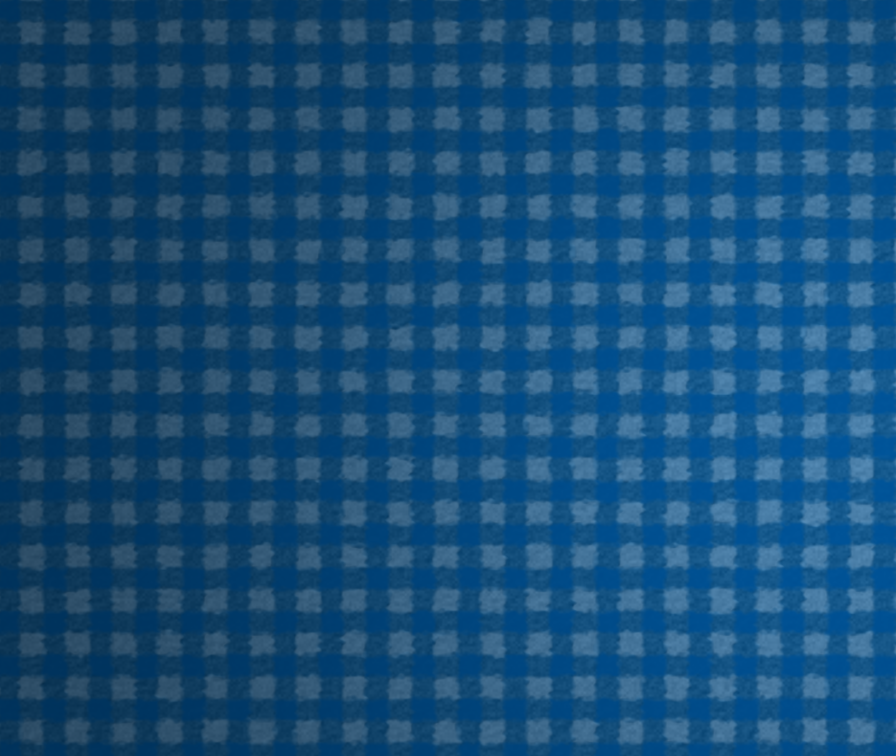
A Shadertoy shader for this pattern:

```glsl
const vec2 REPEATS = vec2(19.44, 17.28);     // checks across and down
const vec2 FIRST_CENTER = vec2(0.684, 0.56); // first light check, in repeats
const float BAND_WIDTH = 0.51;               // share of each repeat
const float BAND_SOFTNESS = 0.065;
const vec3 DARK_BLUE = vec3(0.00, 0.33, 0.60);
const vec3 MID_BLUE = vec3(0.085, 0.355, 0.56);
const vec3 PALE_BLUE = vec3(0.295, 0.505, 0.67);
const vec2 LIGHT_CENTER = vec2(0.94, 0.42);
const vec2 LIGHT_STRETCH = vec2(1.0, 0.80);
const float LIGHT_REACH = 0.98;
const float MIN_LIGHT = 0.60;
const float RIPPLE_SCALE = 150.0;            // glass ripples per canvas height
const float RIPPLE_WARP = 0.09;              // shift in repeats
const float WAVE_SCALE = 36.0;
const float WAVE_WARP = 0.045;
const float GRAIN_SCALE = 300.0;
const float RELIEF = 0.075;
const float GRAIN = 0.045;

float hash(vec2 p) {
    return fract(sin(dot(p, vec2(127.1, 311.7))) * 43758.5453);
}

float noise(vec2 p) {
    vec2 i = floor(p);
    vec2 f = fract(p);
    f = f * f * (3.0 - 2.0 * f);
    return mix(mix(hash(i), hash(i + vec2(1.0, 0.0)), f.x),
               mix(hash(i + vec2(0.0, 1.0)), hash(i + 1.0), f.x), f.y);
}

vec2 noise2(vec2 p) {
    return vec2(noise(p), noise(p + 37.3)) - 0.5;
}

// Coverage of the vertical and horizontal pale bands
vec2 bands(vec2 cell, vec2 pixel) {
    vec2 offset = abs(fract(cell - FIRST_CENTER + 0.5) - 0.5);
    vec2 soft = vec2(BAND_SOFTNESS) + pixel;
    return 1.0 - smoothstep(0.5 * BAND_WIDTH - soft, 0.5 * BAND_WIDTH + soft, offset);
}

void mainImage(out vec4 fragColor, in vec2 fragCoord) {
    vec2 uv = fragCoord / iResolution.xy;
    vec2 p = fragCoord / iResolution.y;

    // Rippled glass shifts the check edges
    vec2 ripple = p * RIPPLE_SCALE * vec2(0.85, 1.15);
    vec2 warp = RIPPLE_WARP * noise2(ripple) + WAVE_WARP * noise2(p * WAVE_SCALE);
    vec2 band = bands(uv * REPEATS + warp, 0.5 * REPEATS / iResolution.xy);

    // Gingham: no band, one band, two bands crossing
    float crossing = band.x * band.y;
    float anyBand = max(band.x, band.y);
    vec3 color = mix(mix(DARK_BLUE, MID_BLUE, anyBand), PALE_BLUE, crossing);

    // Embossed relief and fine grain, strongest at the rims of the pale checks
    float relief = noise(ripple + vec2(-0.3, 0.4)) - noise(ripple + vec2(0.3, -0.4));
    float grain = noise(p * GRAIN_SCALE) - 0.5;
    float rim = 4.0 * crossing * (1.0 - crossing);
    float surface = RELIEF * relief * (0.5 + rim) + GRAIN * grain;
    color += surface * mix(0.15, 1.0, anyBand);

    // Broad glow from the right
    float reach = length((uv - LIGHT_CENTER) * LIGHT_STRETCH) / LIGHT_REACH;
    color *= mix(1.0, MIN_LIGHT, smoothstep(0.0, 1.0, reach));

    fragColor = vec4(clamp(color, 0.0, 1.0), 1.0);
}
```
